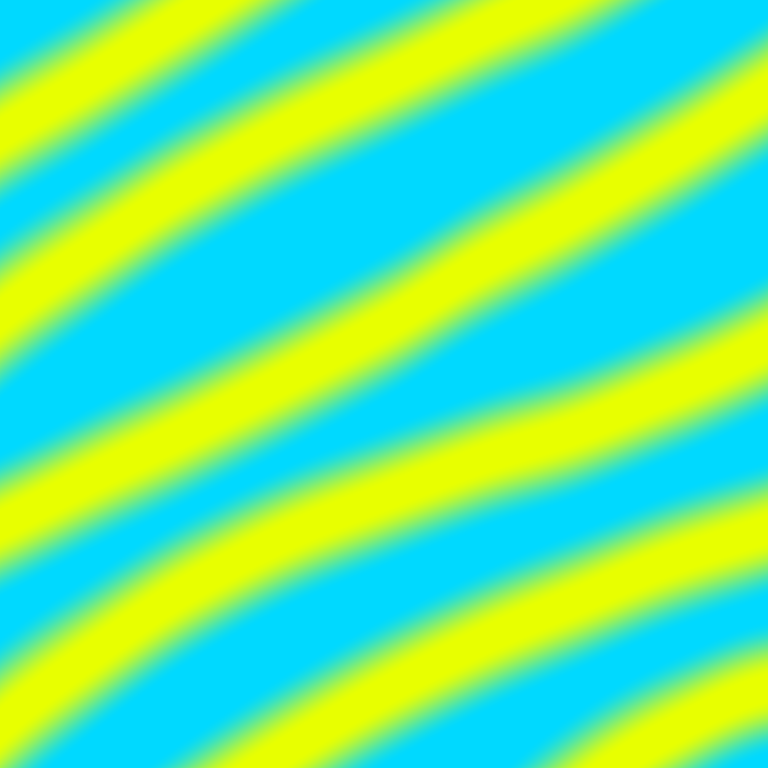
A WebGL 2 fragment shader for this background:

```glsl
#version 300 es
precision highp float;
// Six soft yellow bands rise from left to right across a flat cyan ground.
// Each band follows a gentle cubic with a little noise in its height, and
// its edges fade with the distance measured across the band.

uniform vec2 u_resolution;
out vec4 fragColor;

// Cubic coefficients of each band's centre height, constant term first
const vec4 BANDS[6] = vec4[6](
    vec4(0.823, 0.65, 0.0, 0.0),
    vec4(0.588, 0.821, -0.627, 0.404),
    vec4(0.318, 0.49, 0.07, 0.0),
    vec4(0.05, 0.92, -0.85, 0.43),
    vec4(-0.272, 0.954, -0.488, 0.117),
    vec4(-1.336, 2.636, -1.2, 0.0));

// Sine-free hash
float hash(vec2 p) {
    vec3 q = fract(p.xyx * 0.1031);
    q += dot(q, q.yzx + 33.33);
    return fract((q.x + q.y) * q.z);
}

// Smooth one-dimensional noise, different for each band
float noise(float x, float seed) {
    float cell = floor(x);
    float t = smoothstep(0.0, 1.0, x - cell);
    return mix(hash(vec2(cell, seed)), hash(vec2(cell + 1.0, seed)), t);
}

// Distance to a band's centre line, corrected for its slope
float bandDistance(vec2 p, vec4 band, float seed) {
    float height = dot(band, vec4(1.0, p.x, p.x * p.x, p.x * p.x * p.x));
    float slope = band.y + p.x * (2.0 * band.z + 3.0 * band.w * p.x);
    height += 0.009 * (noise(p.x * 8.0, seed) - 0.5);
    return abs(p.y - height) * inversesqrt(1.0 + slope * slope);
}

void main() {
    vec2 uv = gl_FragCoord.xy / u_resolution;
    vec3 cyan = vec3(0.0, 0.85, 1.0);
    vec3 yellow = vec3(0.91, 1.0, 0.0);

    // Nearest band
    float nearest = 1.0;
    for (int i = 0; i < 6; i++) {
        nearest = min(nearest, bandDistance(uv, BANDS[i], float(i) + 3.0));
    }

    // Wide, soft edge
    float coverage = 1.0 - smoothstep(0.014, 0.086, nearest);
    fragColor = vec4(mix(cyan, yellow, coverage), 1.0);
}
```
